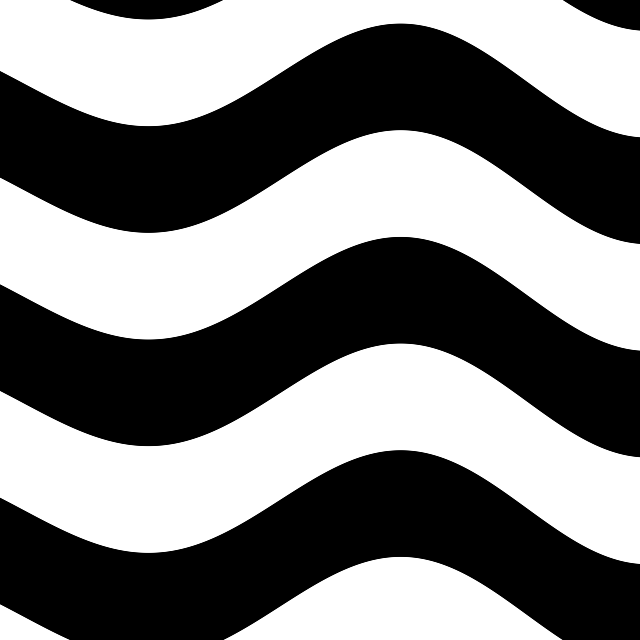
Write a Shadertoy shader that draws this pattern.

```glsl
const float BAND_COUNT = 3.0;       // black and white pairs down the canvas
const float BLACK_SHARE = 0.5;      // part of each pair that is black
const float BAND_OFFSET = 0.1224;   // mean depth of the first full black edge
const float SWELL_HEIGHT = 0.0781;
const float SWELL_RATE = 7.85;
const float RIPPLE_HEIGHT = 0.0156;
const float RIPPLE_RATE = 9.7;
const float RIPPLE_CENTER = 0.4;
const vec3 BLACK = vec3(0.0);
const vec3 WHITE = vec3(1.0);

// Depth of the wavy edge below the top, and its slope
vec2 waveEdge(float x) {
    float swell = SWELL_RATE * x;
    float ripple = RIPPLE_RATE * (x - RIPPLE_CENTER);
    float depth = BAND_OFFSET + SWELL_HEIGHT * sin(swell) + RIPPLE_HEIGHT * cos(ripple);
    float slope = SWELL_HEIGHT * SWELL_RATE * cos(swell)
                - RIPPLE_HEIGHT * RIPPLE_RATE * sin(ripple);
    return vec2(depth, slope);
}

// Signed distance to the nearest black band, negative inside
float bandDistance(vec2 p) {
    vec2 edge = waveEdge(p.x);
    float phase = (p.y - edge.x) * BAND_COUNT;
    float halfBand = 0.5 * BLACK_SHARE;
    float fromCenter = abs(fract(phase - halfBand + 0.5) - 0.5);
    return (fromCenter - halfBand) / (BAND_COUNT * sqrt(1.0 + edge.y * edge.y));
}

void mainImage(out vec4 fragColor, in vec2 fragCoord) {
    // Canvas units, with y measured down from the top
    vec2 p = fragCoord / iResolution.xy;
    p.y = 1.0 - p.y;

    // Edge smoothing one pixel wide
    float pixel = 1.0 / iResolution.y;
    float white = smoothstep(-0.5 * pixel, 0.5 * pixel, bandDistance(p));
    fragColor = vec4(mix(BLACK, WHITE, white), 1.0);
}
```
